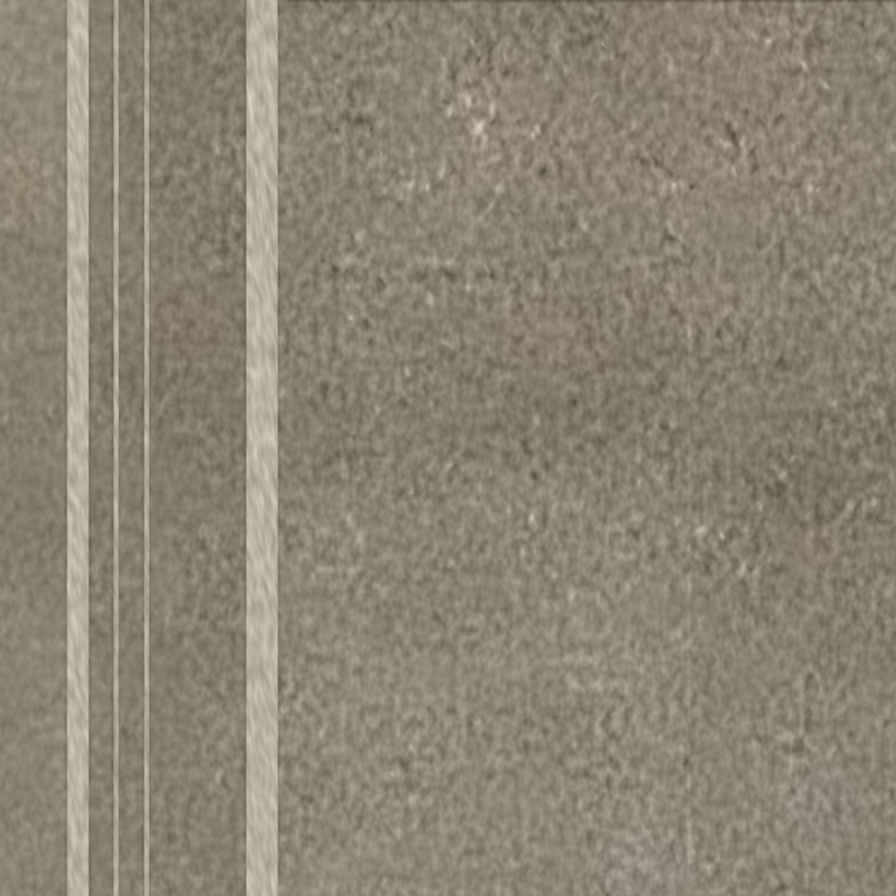
Reproduce this texture procedurally as a Shadertoy shader.

```glsl
#define STONE vec3(0.545, 0.515, 0.444)
#define INLAY vec3(0.728, 0.698, 0.624)
#define RUST vec3(0.013, -0.007, -0.008)
#define COOL vec3(0.020, 0.025, 0.050)
#define GRAIN_SCALE vec2(98.0, 70.0)
#define GRAIN_DEPTH 0.150
#define CHIP_SCALE vec2(68.0, 54.0)
#define CHIP_DEPTH 0.21
#define CLOUD_DEPTH 0.035
#define SHADE_DEPTH 0.78

uint hashCell(ivec2 cell) {
    uvec2 q = uvec2(cell + 4096);
    uint h = q.x * 1597334677u ^ q.y * 3812015801u;
    h = (h ^ (h >> 15)) * 2246822519u;
    return h ^ (h >> 13);
}

vec2 gradientAt(ivec2 cell) {
    float angle = float(hashCell(cell) & 65535u) * 6.2831853 / 65536.0;
    return vec2(cos(angle), sin(angle));
}

float gradientNoise(vec2 p) {
    ivec2 i = ivec2(floor(p));
    vec2 f = fract(p);
    vec2 u = f * f * f * (f * (f * 6.0 - 15.0) + 10.0);
    float a = dot(gradientAt(i), f);
    float b = dot(gradientAt(i + ivec2(1, 0)), f - vec2(1, 0));
    float c = dot(gradientAt(i + ivec2(0, 1)), f - vec2(0, 1));
    float d = dot(gradientAt(i + ivec2(1, 1)), f - vec2(1, 1));
    return mix(mix(a, b, u.x), mix(c, d, u.x), u.y);
}

float fbm(vec2 p) {
    float sum = 0.0, weight = 1.0;
    for (int k = 0; k < 4; k++) {
        sum += weight * gradientNoise(p);
        p = mat2(0.8, 0.6, -0.6, 0.8) * p * 2.03 + 7.3;
        weight *= 0.5;
    }
    return sum;
}

// Soft elliptical patch
float patchMask(vec2 p, vec2 centre, vec2 radius) {
    vec2 d = (p - centre) / radius;
    return exp(-dot(d, d));
}

// Antialiased vertical band
float band(float x, float left, float right, float soft) {
    return smoothstep(left - soft, left + soft, x)
         - smoothstep(right - soft, right + soft, x);
}

// Broad light, shade and tint
vec3 weathering(vec2 p) {
    float cloud = fbm(p * vec2(6.5, 7.5) + 3.1);
    float shade = -0.050 * patchMask(p, vec2(0.62, 0.54), vec2(0.30, 0.10));
    shade -= 0.050 * patchMask(p, vec2(0.97, 0.46), vec2(0.16, 0.22));
    shade -= 0.040 * patchMask(p, vec2(0.24, 0.59), vec2(0.07, 0.10));
    shade -= 0.035 * patchMask(p, vec2(0.02, 0.42), vec2(0.08, 0.20));
    shade -= 0.035 * patchMask(p, vec2(0.62, 0.99), vec2(0.45, 0.07));
    shade -= 0.028 * band(p.x, 0.099, 0.275, 0.002);
    shade += 0.025 * patchMask(p, vec2(0.56, 0.18), vec2(0.30, 0.22));
    shade += 0.030 * patchMask(p, vec2(0.03, 0.96), vec2(0.07, 0.16));
    shade += 0.020 * patchMask(p, vec2(0.76, 0.76), vec2(0.08, 0.05));
    shade = SHADE_DEPTH * shade + CLOUD_DEPTH * cloud;

    float rust = patchMask(p, vec2(0.78, 0.86), vec2(0.34, 0.20));
    rust += 0.8 * patchMask(p, vec2(0.66, 0.63), vec2(0.14, 0.07));
    rust += 1.5 * patchMask(p, vec2(0.02, 0.79), vec2(0.03, 0.05));
    rust += patchMask(p, vec2(0.20, 0.64), vec2(0.06, 0.05));
    rust += 1.5 * patchMask(p, vec2(0.91, 0.39), vec2(0.025, 0.03));
    float cool = patchMask(p, vec2(0.72, 0.03), vec2(0.05, 0.035));
    cool += 0.6 * patchMask(p, vec2(0.92, 0.10), vec2(0.05, 0.05));
    return STONE + shade + RUST * rust * (0.8 + 0.8 * cloud) + COOL * cool;
}

// Scattered light and dark chips, one per jittered cell
float chips(vec2 p, float coarse) {
    vec2 q = p * CHIP_SCALE;
    q += 0.22 * vec2(gradientNoise(p * 90.0), gradientNoise(p * 90.0 + 23.0));
    ivec2 home = ivec2(floor(q));
    float sum = 0.0;
    for (int k = 0; k < 9; k++) {
        ivec2 cell = home + ivec2(k % 3 - 1, k / 3 - 1);
        uint h = hashCell(cell + 700);
        vec4 r = vec4(uvec4(h, h >> 8, h >> 16, h >> 24) & 255u) / 255.0;
        vec2 d = q - vec2(cell) - 0.1 - 0.8 * r.xy;
        d.x += 1.2 * (r.x - 0.5) * d.y;
        vec2 size = mix(0.18, 0.36, r.z) * vec2(0.9, 1.15);
        float strength = pow(abs(2.0 * r.w - 1.0), mix(3.0, 1.2, coarse));
        float tone = r.w > 0.5 ? 1.0 : -0.8;
        sum += tone * strength * patchMask(d, vec2(0.0), size);
    }
    return CHIP_DEPTH * sum * (0.5 + 0.5 * coarse);
}

// Mineral grain, coarser in the rough zones
float mineral(vec2 p) {
    float coarse = patchMask(p, vec2(0.57, 0.87), vec2(0.17, 0.12));
    coarse += 0.8 * patchMask(p, vec2(0.86, 0.89), vec2(0.13, 0.14));
    coarse += 0.8 * patchMask(p, vec2(0.86, 0.38), vec2(0.06, 0.07));
    coarse += 0.5 * patchMask(p, vec2(0.43, 0.70), vec2(0.12, 0.12));
    coarse += 0.4 * patchMask(p, vec2(0.62, 0.48), vec2(0.28, 0.12));
    coarse = min(coarse, 1.0);
    vec2 q = p * GRAIN_SCALE;
    float grain = gradientNoise(q) + 0.5 * gradientNoise(q * 1.9 + 31.0);
    float cover = clamp(0.92 + 0.6 * gradientNoise(p * 14.0 + 5.0), 0.5, 1.3);
    cover *= mix(0.65, 1.0, smoothstep(0.09, 0.33, p.x));
    return cover * (GRAIN_DEPTH * grain + chips(p, coarse));
}

void mainImage(out vec4 fragColor, in vec2 fragCoord) {
    vec2 p = fragCoord / iResolution.xy;
    float soft = max(0.0014, 0.7 / iResolution.x);
    vec3 colour = weathering(p) + mineral(p);

    // Faint broken seam and dark upper rim
    float seam = band(p.x, 0.767, 0.771, soft) * (1.0 - smoothstep(0.60, 0.70, p.y));
    colour += seam * (0.035 + 0.10 * gradientNoise(vec2(3.0, p.y * 45.0)));
    colour -= 0.10 * smoothstep(0.996, 0.999, p.y) * smoothstep(0.31, 0.33, p.x);

    // Pale fibrous inlays in shallow shadow
    float wide = band(p.x, 0.075, 0.099, soft) + band(p.x, 0.275, 0.310, soft);
    float thin = band(p.x, 0.1270, 0.1325, soft) + band(p.x, 0.1610, 0.1665, soft);
    colour -= 0.05 * (band(p.x, 0.072, 0.102, soft) + band(p.x, 0.272, 0.313, soft));
    colour -= 0.05 * (band(p.x, 0.124, 0.134, soft) + band(p.x, 0.158, 0.168, soft));
    float fibre = gradientNoise(vec2(p.x * 130.0 + p.y * 25.0, p.y * 42.0));
    fibre += 0.6 * gradientNoise(vec2(p.x * 240.0 + p.y * 30.0, p.y * 70.0));
    vec3 inlay = INLAY + 0.13 * fibre + 0.03 * gradientNoise(p * vec2(20.0, 7.0));
    colour = mix(colour, inlay, wide + 0.9 * thin);
    fragColor = vec4(clamp(colour, 0.0, 1.0), 1.0);
}
```
